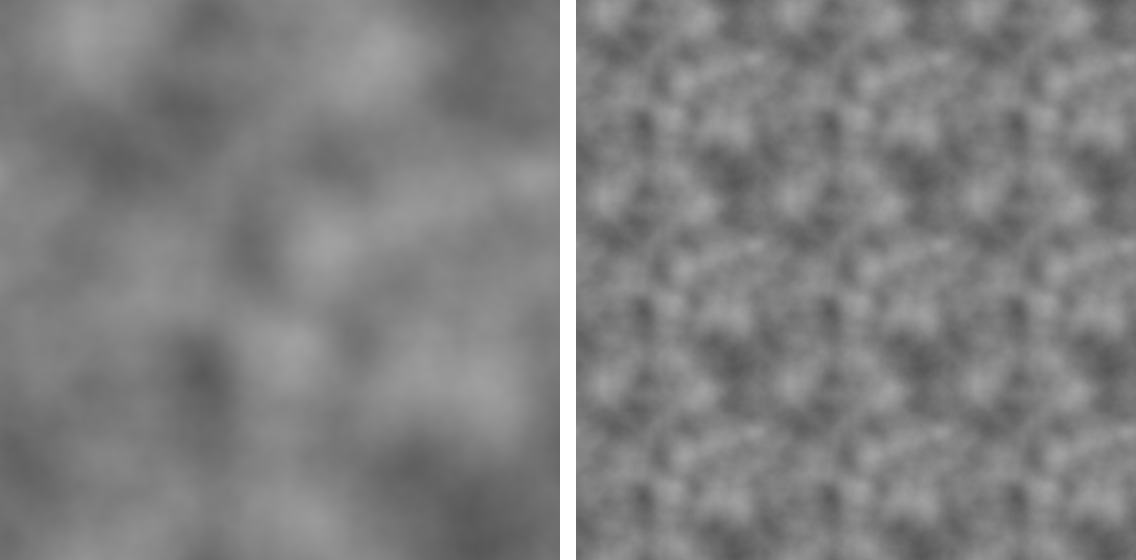
Left: one tile. Right: repeated 3 by 3.
Give the GLSL for this texture, as a Shadertoy shader.

```glsl
// Soft grey clouds that tile: a sum of whole-number plane waves with hashed
// phases shapes the broad smooth patches, and a few faint octaves of wrapped
// gradient noise add a subtle mottling to them.

const float TAU = 6.2831853;
const int MAX_WAVE = 7;             // highest wave count across the tile
const float MEAN_GREY = 0.494;
const float CLOUD_CONTRAST = 0.055; // standard deviation of the broad patches
const float MOTTLE_CONTRAST = 0.035;

// Integer hash of a lattice point, returned in 0..1.
float hash(ivec2 cell, int seed) {
    uint h = uint(cell.x + 64) * 73856093u ^ uint(cell.y + 64) * 19349663u
           ^ uint(seed + 1) * 83492791u;
    h = (h ^ (h >> 16)) * 2146121005u;
    h = (h ^ (h >> 15)) * 2221713035u;
    h ^= h >> 16;
    return float(h >> 8) / 16777216.0;
}

// Strength of a wave by its frequency: broad waves dominate.
float spectrum(float frequency, float falloff) {
    return frequency * exp(-frequency / falloff);
}

// Periodic random field with zero mean and unit variance.
float cloudField(vec2 uv, float falloff, int seed) {
    float total = 0.0;
    float variance = 0.0;
    for (int y = 0; y <= MAX_WAVE; y++) {
        for (int x = -MAX_WAVE; x <= MAX_WAVE; x++) {
            if (y == 0 && x <= 0) continue; // mirrored waves are redundant
            ivec2 wave = ivec2(x, y);
            float amplitude = spectrum(length(vec2(wave)), falloff);
            float phase = hash(wave, seed);
            total += amplitude * cos(TAU * (dot(vec2(wave), uv) + phase));
            variance += 0.5 * amplitude * amplitude;
        }
    }
    return total * inversesqrt(variance);
}

// Slope contribution of one lattice corner, wrapped at the period.
float cornerSlope(ivec2 cell, vec2 offset, int period, int seed) {
    ivec2 wrapped = ivec2(cell.x % period, cell.y % period);
    float angle = TAU * hash(wrapped, seed);
    return dot(vec2(cos(angle), sin(angle)), offset);
}

float gradientNoise(vec2 uv, int period, int seed) {
    vec2 p = fract(uv) * float(period);
    ivec2 cell = ivec2(floor(p));
    vec2 f = fract(p);
    vec2 blend = f * f * f * (f * (f * 6.0 - 15.0) + 10.0);
    float a = cornerSlope(cell, f, period, seed);
    float b = cornerSlope(cell + ivec2(1, 0), f - vec2(1.0, 0.0), period, seed);
    float c = cornerSlope(cell + ivec2(0, 1), f - vec2(0.0, 1.0), period, seed);
    float d = cornerSlope(cell + ivec2(1, 1), f - vec2(1.0, 1.0), period, seed);
    return mix(mix(a, b, blend.x), mix(c, d, blend.x), blend.y);
}

// Faint fine octaves, each half as strong as the one before.
float mottle(vec2 uv, int period, int seed) {
    float total = 0.0;
    float amplitude = 1.0;
    for (int octave = 0; octave < 3; octave++) {
        total += amplitude * gradientNoise(uv, period, seed + octave);
        amplitude *= 0.5;
        period *= 2;
    }
    return total;
}

void mainImage(out vec4 fragColor, in vec2 fragCoord) {
    vec2 uv = fragCoord / iResolution.xy;
    float grey = MEAN_GREY
               + CLOUD_CONTRAST * cloudField(uv, 1.3, 5)
               + MOTTLE_CONTRAST * mottle(uv, 12, 20);
    fragColor = vec4(vec3(clamp(grey, 0.0, 1.0)), 1.0);
}
```
